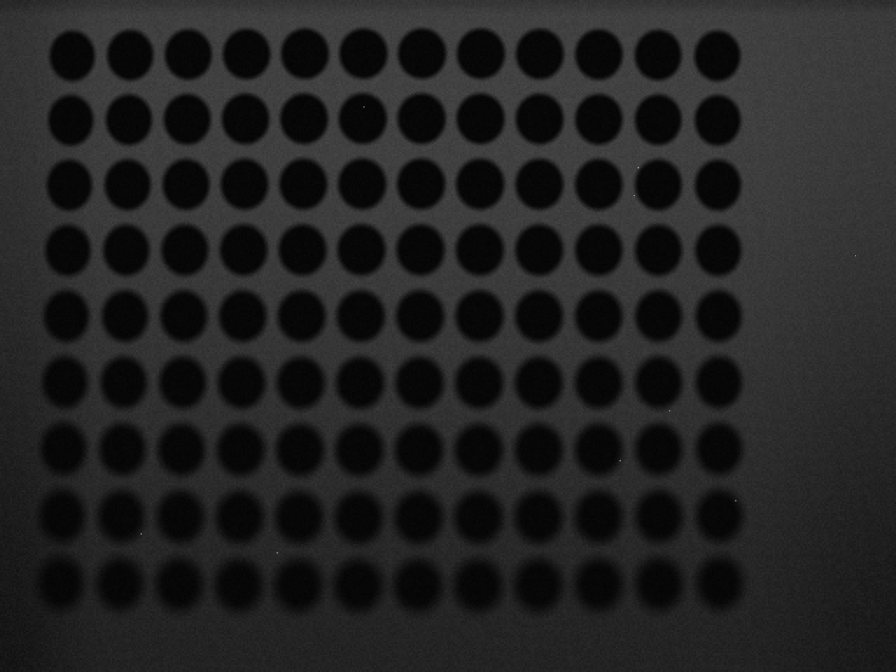
Reproduce this pattern procedurally as a Shadertoy shader.

```glsl
// Twelve by nine soft black ovals on a dim grey sheet, lit from above.
// A loop places the slightly bowed grid; its edges blur towards the bottom.
// Cellular grain, faint layered sines and a few bright specks add wear.

float hash(vec2 p) {
    vec3 q = fract(p.xyx * vec3(0.1031, 0.1030, 0.0973));
    q += dot(q, q.yzx + 33.33);
    return fract((q.x + q.y) * q.z);
}

// Centre of an oval; t runs across and s runs down, both from 0 to 1.
vec2 ovalCentre(float t, float s) {
    float bow = t * (1.0 - t);
    float x = 0.1076 - 0.0173 * s + (0.960 + 0.0208 * s) * t - 0.0125 * bow;
    float down = 0.0833 + 0.7847 * s - 0.0208 * s * (1.0 - s) + 0.0278 * (s - 0.5) * bow;
    return vec2(x, 1.0 - down);
}

// Signed distance to an oval, measured along its narrow axis.
float ovalDistance(vec2 p, vec2 radii) {
    return (length(p / radii) - 1.0) * radii.x;
}

// Share of the sheet left uncovered by the ovals.
float sheetMask(vec2 p) {
    float mask = 1.0;
    for (int row = 0; row < 9; row++) {
        float s = float(row) / 8.0;
        float blur = mix(0.0055, 0.0145, s * s);
        for (int col = 0; col < 12; col++) {
            float t = float(col) / 11.0;
            vec2 radii = vec2(0.0335 + 0.008 * t * (1.0 - t) + 0.0006 * t,
                              mix(0.0374, 0.0390, s));
            float d = ovalDistance(p - ovalCentre(t, s), radii);
            mask *= smoothstep(-blur, blur, d);
        }
    }
    return mask;
}

// Broad light on the sheet, dimming at the foot and the sides.
float sheetLight(vec2 p) {
    float light = mix(0.130, 0.243, smoothstep(-0.05, 0.92, p.y));
    light += 0.018 * exp(-4.0 * dot(p - vec2(0.72, 0.6), p - vec2(0.72, 0.6)));
    light -= 0.050 * (1.0 - smoothstep(0.0, 0.17, p.x));
    light -= 0.038 * smoothstep(1.08, 1.34, p.x) * (1.0 - 0.5 * p.y);
    light -= 0.045 * smoothstep(0.975, 1.0, p.y);
    return light;
}

// Fine random cells over a barely visible weave.
float grain(vec2 p) {
    float cells = hash(floor(p * 384.0)) + hash(floor(p * 384.0) + 71.0) - 1.0;
    float weave = sin(p.y * 310.0 + 2.0 * sin(p.x * 17.0)) + sin(p.x * 230.0 + p.y * 41.0);
    return 0.022 * cells + 0.0015 * weave;
}

float specks(vec2 p) {
    float glow = 0.0;
    for (int i = 0; i < 9; i++) {
        vec2 seed = vec2(float(i) + 3.0, 17.0);
        vec2 centre = vec2(hash(seed) * 1.333, hash(seed + 29.0));
        float size = mix(0.0016, 0.0024, hash(seed + 53.0));
        glow += 0.4 * (1.0 - smoothstep(0.0, size, length(p - centre)));
    }
    return glow;
}

void mainImage(out vec4 fragColor, in vec2 fragCoord) {
    vec2 p = fragCoord / iResolution.y;
    float mask = sheetMask(p);
    float grey = mix(0.026, sheetLight(p), mask);
    grey += grain(p) * mix(0.45, 1.0, mask) + specks(p);
    fragColor = vec4(vec3(clamp(grey, 0.0, 1.0)), 1.0);
}
```
